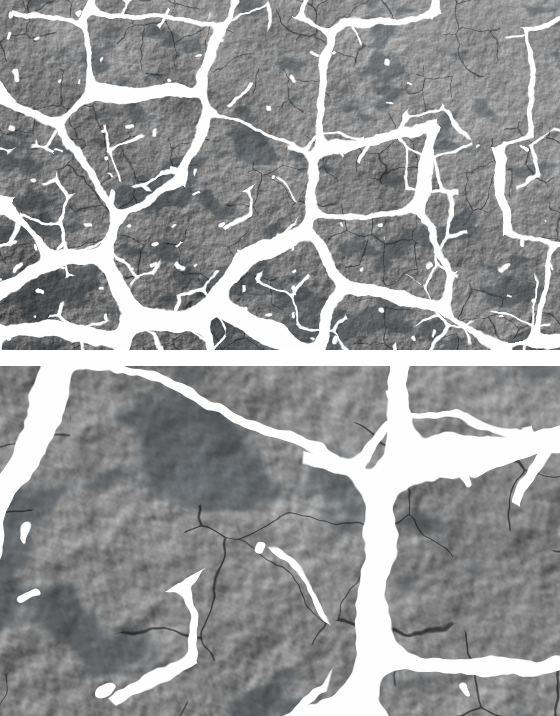
Top, the full canvas; bottom, a detail of the centre.
Give the GLSL for this texture, as a Shadertoy shader.

```glsl
#define CELLS 3.4
#define BRANCHES 7.5
#define HAIRLINES 10.0
#define CHIPS 15.0
#define CRACK_WIDTH 0.026
#define BRANCH_WIDTH 0.0062
#define HAIR_WIDTH 0.0016
#define GRAIN 32.0
#define CRACK_WHITE vec3(0.995)
#define WET_TINT vec3(0.96, 1.0, 1.03)

vec2 hash2(vec2 p) {
    vec3 q = fract(p.xyx * vec3(0.1031, 0.1030, 0.0973));
    q += dot(q, q.yzx + 33.33);
    return fract((q.xx + q.yz) * q.zy);
}

float gradientDot(vec2 cell, vec2 offset) {
    return dot(hash2(cell + 91.0) * 2.0 - 1.0, offset);
}

// Gradient noise, roughly -0.7 to 0.7
float noise(vec2 p) {
    vec2 i = floor(p), f = p - i;
    vec2 u = f * f * f * (f * (f * 6.0 - 15.0) + 10.0);
    vec2 e = vec2(1.0, 0.0);
    float low = mix(gradientDot(i, f), gradientDot(i + e, f - e), u.x);
    float high = mix(gradientDot(i + e.yx, f - e.yx), gradientDot(i + 1.0, f - 1.0), u.x);
    return mix(low, high, u.y);
}

float fbm(vec2 p) {
    float sum = 0.0, gain = 1.0;
    for (int i = 0; i < 4; i++) {
        sum += gain * noise(p);
        p = mat2(1.6, 1.2, -1.2, 1.6) * p + 7.3;
        gain *= 0.58;
    }
    return sum;
}

vec2 warp(vec2 p, float freq) {
    return vec2(noise(p * freq), noise(p * freq + 37.7));
}

float smoothMin(float a, float b, float k) {
    float h = max(k - abs(a - b), 0.0) / k;
    return min(a, b) - h * h * k * 0.25;
}

// Signed distance to Voronoi borders; every border has its own width
float crackDistance(vec2 p, float scale, float halfWidth, float thinnest) {
    vec2 q = p * scale, base = floor(q), nearId = base, nearPos = vec2(0.0);
    float best = 1e3;
    for (int y = -1; y <= 1; y++)
    for (int x = -1; x <= 1; x++) {
        vec2 id = base + vec2(x, y);
        vec2 r = id + 0.1 + 0.8 * hash2(id) - q;
        if (dot(r, r) < best) {
            best = dot(r, r);
            nearId = id;
            nearPos = r;
        }
    }
    float d = 1.0;
    for (int y = -2; y <= 2; y++)
    for (int x = -2; x <= 2; x++) {
        vec2 id = nearId + vec2(x, y);
        vec2 r = id + 0.1 + 0.8 * hash2(id) - q;
        vec2 across = r - nearPos;
        if (dot(across, across) < 1e-4) continue;
        float border = dot(0.5 * (r + nearPos), normalize(across)) / scale;
        float k = hash2(id + nearId + 5.5).x;
        float width = k < 0.1 ? -0.02 : halfWidth * mix(thinnest, 1.0, k * k);
        d = smoothMin(d, border - width, halfWidth);
    }
    return d;
}

// Loose bars, at most one per grid cell
float chipDistance(vec2 p, float amount) {
    vec2 id = floor(p * CHIPS);
    vec2 a = hash2(id + 11.0), b = hash2(id + 53.0);
    if (a.x > amount) return 1.0;
    vec2 r = (fract(p * CHIPS) - mix(vec2(0.32), vec2(0.68), b)) / CHIPS;
    float angle = a.y * 6.283;
    vec2 dir = vec2(cos(angle), sin(angle));
    float halfLength = 0.001 + 0.013 * b.x * b.y;
    r -= dir * clamp(dot(r, dir), -halfLength, halfLength);
    return length(r) - mix(0.003, 0.007, fract(b.x * 7.0));
}

void mainImage(out vec4 fragColor, in vec2 fragCoord) {
    vec2 uv = fragCoord / iResolution.xy;
    vec2 p = fragCoord / iResolution.y;
    float px = 1.0 / iResolution.y;
    float wear = 1.0 - 0.4 * uv.x - 0.6 * uv.y;
    vec2 bent = p + 0.03 * warp(p, 5.0) + 0.02 * warp(p, 13.0)
              + 0.006 * warp(p, 36.0) + 0.003 * warp(p, 90.0);

    // Ground tone: broad light, mottling, damp patches
    float tone = mix(0.61, 0.42, wear) + 0.14 * fbm(p * 5.0 + 3.0);
    float wet = smoothstep(0.08, 0.28, fbm(p * vec2(5.0, 8.0) + 20.0) + 0.35 * (wear - 0.5));

    // Rough relief lit from the upper left
    vec2 toLight = vec2(-0.0021, 0.0021);
    float slope = fbm((p - toLight) * GRAIN) - fbm((p + toLight) * GRAIN);
    tone += slope * mix(0.23, 0.38, wear) * (1.0 - 0.35 * wet);
    tone *= 1.0 - 0.25 * wet;

    // Dark hairline fissures, cut off where their mask ends
    float hair = crackDistance(bent + 0.01 * warp(p, 30.0) + 9.0, HAIRLINES, HAIR_WIDTH, 0.3);
    hair = max(hair, -0.3 * noise(p * 5.0 + 60.0));
    tone *= 1.0 - 0.55 * (1.0 - smoothstep(-px, px, hair));
    vec3 color = clamp(tone, 0.17, 0.74) * mix(vec3(1.0), WET_TINT, wet);

    // White cracks, blunt side branches and chips
    float width = CRACK_WIDTH * mix(0.5, 1.55, wear) * (1.0 + 0.7 * noise(p * 2.5));
    float d = crackDistance(bent + 2.0, CELLS, width, 0.22);
    float branch = crackDistance(bent + 5.0, BRANCHES, BRANCH_WIDTH, 0.55);
    float branchMask = noise(p * 4.5 + 40.0) + 0.25 * (wear - 0.55);
    d = min(d, max(branch, 0.25 * (0.05 - branchMask)));
    d = min(d, chipDistance(bent, 0.85 * wear * wear));
    color = mix(CRACK_WHITE, color, smoothstep(-0.8 * px, 0.8 * px, d));

    fragColor = vec4(color, 1.0);
}
```
